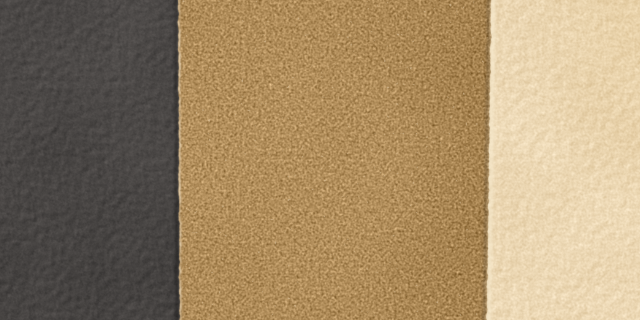
Reproduce this texture procedurally as a WebGL 1 fragment shader.

```glsl
precision highp float;
uniform vec2 u_resolution;

vec2 hashGradient(vec2 cell) {
  vec3 q = fract(vec3(cell.xyx) * vec3(0.1031, 0.1030, 0.0973));
  q += dot(q, q.yzx + 33.33);
  return fract((q.xx + q.yz) * q.zy) * 2.0 - 1.0;
}

float gradientNoise(vec2 p) {
  vec2 i = floor(p);
  vec2 f = fract(p);
  vec2 w = f * f * f * (f * (f * 6.0 - 15.0) + 10.0);
  float a = dot(hashGradient(i), f);
  float b = dot(hashGradient(i + vec2(1.0, 0.0)), f - vec2(1.0, 0.0));
  float c = dot(hashGradient(i + vec2(0.0, 1.0)), f - vec2(0.0, 1.0));
  float d = dot(hashGradient(i + vec2(1.0, 1.0)), f - vec2(1.0, 1.0));
  return mix(mix(a, b, w.x), mix(c, d, w.x), w.y);
}

float fbm(vec2 p) {
  float sum = 0.0;
  float amplitude = 1.0;
  for (int k = 0; k < 4; k++) {
    sum += amplitude * gradientNoise(p);
    p = mat2(0.8, 0.6, -0.6, 0.8) * p * 2.03 + 17.3;
    amplitude *= 0.55;
  }
  return sum;
}

// Light from the upper left across a noisy pile
float pileRelief(vec2 p, float scale) {
  vec2 q = p * scale;
  return fbm(q) - fbm(q + vec2(-0.35, 0.4));
}

vec3 charcoalPile(vec2 p) {
  float broad = fbm(p * vec2(4.0, 3.0) + 5.0);
  float shade = 0.268 + 0.025 * broad;
  shade += 0.018 * smoothstep(0.0, 0.9, p.y);
  shade += 0.05 * pileRelief(p, 42.0) + 0.035 * gradientNoise(p * 125.0);
  return shade * vec3(1.03, 0.985, 0.96);
}

vec3 sandLoops(vec2 p) {
  float grain = gradientNoise(p * 118.0 + 3.7);
  grain += 0.7 * gradientNoise(mat2(0.8, 0.6, -0.6, 0.8) * p * 151.0 + 41.0);
  grain += 0.35 * gradientNoise(p * 61.0 + 9.0);
  float broad = fbm(p * 3.0 + 21.0);
  float glow = exp(-2.2 * dot(p - vec2(0.85, 0.5), p - vec2(0.85, 0.5)));
  float sideShade = smoothstep(1.15, 1.54, p.x);
  vec3 color = vec3(0.665, 0.525, 0.325) + 0.035 * glow - 0.025 * sideShade;
  color += 0.02 * broad + grain * vec3(0.2, 0.195, 0.19);
  float fleck = smoothstep(0.32, 0.65, gradientNoise(p * 97.0 + 73.0));
  return mix(color, vec3(0.88, 0.79, 0.65), 0.55 * fleck);
}

vec3 creamPile(vec2 p) {
  float broad = fbm(p * vec2(3.5, 4.5) + 60.0);
  float warmth = smoothstep(1.55, 2.0, p.x) * smoothstep(0.1, 1.0, p.y);
  vec3 color = vec3(0.925, 0.845, 0.705) - warmth * vec3(0.015, 0.025, 0.045);
  color += broad * vec3(0.018, 0.025, 0.035);
  float relief = pileRelief(p + 8.0, 38.0);
  color += relief * vec3(0.04, 0.05, 0.065);
  return color + gradientNoise(p * 121.0) * vec3(0.06, 0.07, 0.085);
}

// Distance right of a slightly slanted, frayed seam
float seamDistance(vec2 p, float bottomX, float topX, float fray) {
  float wobble = gradientNoise(vec2(p.y * 38.0, bottomX * 20.0 + 0.4));
  wobble += 0.6 * gradientNoise(vec2(p.y * 95.0, bottomX * 30.0 + 0.7));
  return p.x - mix(bottomX, topX, p.y) - fray * wobble;
}

float softBand(float d, float center, float width) {
  float t = (d - center) / width;
  return exp(-t * t);
}

void main() {
  vec2 p = gl_FragCoord.xy / u_resolution.y;
  p.x *= 2.0 * u_resolution.y / u_resolution.x;
  float smoothing = 0.8 / u_resolution.y;

  float leftSeam = seamDistance(p, 0.561, 0.557, 0.004);
  float rightSeam = seamDistance(p, 1.521, 1.535, 0.005);

  // Three adjoining carpet strips
  vec3 color = charcoalPile(p);
  color = mix(color, sandLoops(p), smoothstep(-smoothing, smoothing, leftSeam));
  color = mix(color, creamPile(p), smoothstep(-smoothing, smoothing, rightSeam));

  // Shadows and pale threads along the seams
  color *= 1.0 - 0.25 * softBand(leftSeam, -0.008, 0.008);
  color *= 1.0 - 0.15 * softBand(rightSeam, -0.008, 0.007);
  float thread = 0.55 + 0.7 * gradientNoise(vec2(p.y * 52.0, 2.6));
  float leftRim = softBand(leftSeam, 0.003, 0.004) * clamp(thread, 0.0, 1.0);
  float rightRim = softBand(rightSeam, 0.007, 0.009) * 0.6;
  color = mix(color, vec3(0.88, 0.8, 0.67), leftRim);
  color = mix(color, vec3(0.97, 0.92, 0.81), rightRim);

  gl_FragColor = vec4(clamp(color, 0.0, 1.0), 1.0);
}
```
